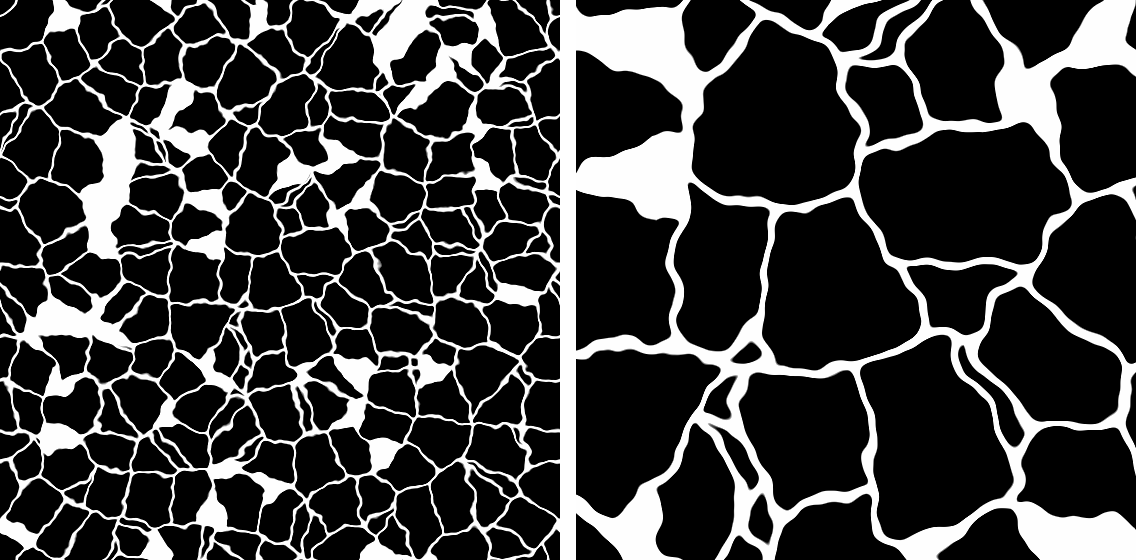
Left: the whole. Right: its middle third, enlarged.
A WebGL 1 fragment shader for this pattern:

```glsl
precision highp float;
// Black angular grains split by thin white boundaries with wedge-shaped white pores, tileable.
uniform vec2 u_resolution;

const float GRAINS = 13.0;         // grains across the canvas
const float HALF_LINE = 0.034;     // half boundary width, in grain units
const float JITTER = 0.9;
const float SIZE_SPREAD = 0.36;    // variation of grain weight
const float PORE_SHARE = 0.04;     // smallest grains that are left white
const float WEDGE_SHARE = 0.065;   // boundaries that open into a wedge
const float SLIVER_SHARE = 0.06;   // boundaries doubled by a thin grain
const vec3 GRAIN_COLOR = vec3(0.0);
const vec3 GAP_COLOR = vec3(0.995);

vec2 hash2(vec2 p) {
  vec3 q = fract(p.xyx * vec3(0.1031, 0.1030, 0.0973));
  q += dot(q, q.yzx + 33.33);
  return fract((q.xx + q.yz) * q.zy);
}

// Gradient at a lattice point that wraps after a whole period
float gradientDot(vec2 cell, vec2 offset, float period, float seed) {
  float angle = 6.28318 * hash2(mod(cell, period) + seed).x;
  return dot(vec2(cos(angle), sin(angle)), offset);
}

float gradientNoise(vec2 p, float period, float seed) {
  vec2 i = floor(p), f = p - i;
  vec2 u = f * f * f * (f * (f * 6.0 - 15.0) + 10.0);
  vec2 e = vec2(1.0, 0.0);
  float low = mix(gradientDot(i, f, period, seed),
                  gradientDot(i + e.xy, f - e.xy, period, seed), u.x);
  float high = mix(gradientDot(i + e.yx, f - e.yx, period, seed),
                   gradientDot(i + e.xx, f - e.xx, period, seed), u.x);
  return mix(low, high, u.y);
}

vec2 warp(vec2 uv, float period, float seed) {
  return vec2(gradientNoise(uv * period, period, seed),
              gradientNoise(uv * period, period, seed + 37.0));
}

float smoothMin(float a, float b, float k) {
  float h = max(k - abs(a - b), 0.0) / k;
  return min(a, b) - 0.25 * h * h * k;
}

// Grain centre in xy, weight in z
vec3 grainSite(vec2 cell) {
  vec2 id = mod(cell, GRAINS);
  vec2 centre = cell + 0.5 + JITTER * (hash2(id) - 0.5);
  return vec3(centre, SIZE_SPREAD * hash2(id + 100.0).x);
}

float powerDistance(vec2 p, vec3 site) {
  vec2 d = p - site.xy;
  return dot(d, d) - site.z;
}

// The same random pair seen from either side of a boundary
vec2 pairHash(vec2 cellA, vec2 cellB) {
  return fract(17.0 * (hash2(mod(cellA, GRAINS) + 50.0) + hash2(mod(cellB, GRAINS) + 50.0)));
}

// Distance from p to the gap between two grains, with wedges and slivers
float gapDistance(vec2 p, vec3 a, vec3 b, vec2 random) {
  vec2 span = b.xy - a.xy;
  float len = max(length(span), 0.001);
  vec2 normal = span / len;
  float edge = (powerDistance(p, b) - powerDistance(p, a)) / (2.0 * len);
  float side = normal.x < 0.0 ? -1.0 : 1.0;
  float along = dot(p - 0.5 * (a.xy + b.xy), vec2(-normal.y, normal.x) * side);
  float slope = 1.3 * (random.y - 0.5);
  float opening = clamp(0.17 + slope * along, 0.0, 0.32);
  if (random.x < WEDGE_SHARE) return edge - opening;
  if (random.x > 1.0 - SLIVER_SHARE && side > 0.0) {
    return min(edge, abs(edge - 0.2 - 0.4 * slope * along));
  }
  return edge;
}

// Distance to the nearest gap; negative inside pores
float grainField(vec2 p) {
  vec2 base = floor(p), home = base;
  float nearest = 100.0;
  for (int y = -2; y <= 2; y++) {
    for (int x = -2; x <= 2; x++) {
      vec2 cell = base + vec2(float(x), float(y));
      float d = powerDistance(p, grainSite(cell));
      if (d < nearest) { nearest = d; home = cell; }
    }
  }
  vec3 site = grainSite(home);
  if (site.z < PORE_SHARE * SIZE_SPREAD) return -1.0;
  float gap = 1.0;
  for (int y = -2; y <= 2; y++) {
    for (int x = -2; x <= 2; x++) {
      if (x == 0 && y == 0) continue;
      vec2 cell = home + vec2(float(x), float(y));
      float d = gapDistance(p, site, grainSite(cell), pairHash(home, cell));
      gap = smoothMin(gap, d, 0.07);
    }
  }
  return gap;
}

void main() {
  vec2 uv = gl_FragCoord.xy / u_resolution;
  float pixel = GRAINS / min(u_resolution.x, u_resolution.y);
  // Kinked boundaries from two scales of wrapped noise
  vec2 p = uv * GRAINS + 0.17 * warp(uv, 30.0, 11.0) + 0.045 * warp(uv, 74.0, 23.0);
  float white = clamp((HALF_LINE - grainField(p)) / pixel + 0.5, 0.0, 1.0);
  gl_FragColor = vec4(mix(GRAIN_COLOR, GAP_COLOR, white), 1.0);
}
```
